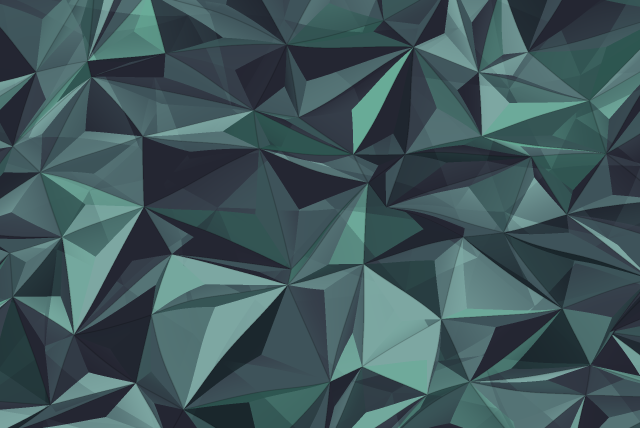
Write a Shadertoy shader that draws this background.

```glsl
// Crumpled low-poly facets in slate, teal and mint, with sharp creases and translucent planes.

const float TILT = -0.3;                    // lean of the facet rows, in radians
const vec2 FACET_DENSITY = vec2(5.0, 6.7);  // coarse cells per canvas height
const vec2 PLANE_DENSITY = vec2(5.6, 6.6);  // cells of the faint overlay planes
const int SAMPLES = 3;                      // smoothing samples per axis

struct Facet {
    vec3 group;    // random values of the parent triangle
    vec3 self;     // random values of the facet
    float rise;    // 0 on the outer edge, 1 at the apex
    float crease;  // distance to the parent outline, in cells
};

vec3 hash3(vec3 key) {
    key = fract(key * vec3(0.1031, 0.1030, 0.0973));
    key += dot(key, key.yxz + 33.33);
    return fract((key.xxy + key.yxx) * key.zyx);
}

float cornerSlope(vec2 corner, vec2 offset) {
    float angle = 6.2832 * hash3(vec3(corner, 7.0)).x;
    return dot(vec2(cos(angle), sin(angle)), offset);
}

float gradientNoise(vec2 p) {
    vec2 cell = floor(p), f = fract(p);
    vec2 u = f * f * f * (f * (f * 6.0 - 15.0) + 10.0);
    vec2 e = vec2(1.0, 0.0);
    float low = mix(cornerSlope(cell, f), cornerSlope(cell + e, f - e), u.x);
    float high = mix(cornerSlope(cell + e.yx, f - e.yx), cornerSlope(cell + 1.0, f - 1.0), u.x);
    return mix(low, high, u.y);
}

mat2 rotation(float angle) {
    float c = cos(angle), s = sin(angle);
    return mat2(c, s, -s, c);
}

float cross2(vec2 a, vec2 b) {
    return a.x * b.y - a.y * b.x;
}

vec2 meshPoint(vec2 corner, float seed) {
    return corner + 0.03 + 0.94 * hash3(vec3(corner, seed)).xy;
}

// Barycentric weights of p in triangle abc
vec3 barycentric(vec2 p, vec2 a, vec2 b, vec2 c) {
    vec3 areas = vec3(cross2(b - p, c - p), cross2(c - p, a - p), cross2(a - p, b - p));
    return areas / cross2(b - a, c - a);
}

// Splits a triangle into three facets around a random apex
Facet splitTriangle(vec3 weights, vec3 heights, vec3 key) {
    vec3 apex = 0.15 + hash3(key + vec3(0.0, 0.0, 40.0));
    apex /= apex.x + apex.y + apex.z;
    vec3 ratio = weights / apex;
    float rise = min(ratio.x, min(ratio.y, ratio.z));
    float side = rise == ratio.x ? 1.0 : rise == ratio.y ? 2.0 : 3.0;
    vec3 gaps = weights * heights;
    float crease = min(gaps.x, min(gaps.y, gaps.z));
    return Facet(hash3(key), hash3(key + vec3(0.0, 0.0, 10.0 * side)), rise, crease);
}

// Finds the facet under p in a jittered, randomly triangulated grid
Facet facetAt(vec2 p, float seed) {
    for (int n = 0; n < 4; n++) {
        vec2 corner = floor(p) - vec2(n % 2, n / 2);
        vec2 a = meshPoint(corner, seed);
        vec2 b = meshPoint(corner + vec2(1, 0), seed);
        vec2 c = meshPoint(corner + vec2(1, 1), seed);
        vec2 d = meshPoint(corner + vec2(0, 1), seed);
        bool rising = hash3(vec3(corner, seed + 3.0)).z > 0.45;
        for (int k = 0; k < 2; k++) {
            vec2 t0 = rising || k == 0 ? a : c;
            vec2 t1 = k == 0 ? b : (rising ? c : d);
            vec2 t2 = k == 0 ? (rising ? c : d) : (rising ? d : b);
            vec3 w = barycentric(p, t0, t1, t2);
            if (min(w.x, min(w.y, w.z)) >= 0.0) {
                vec3 edges = vec3(length(t2 - t1), length(t0 - t2), length(t1 - t0));
                vec3 heights = abs(cross2(t1 - t0, t2 - t0)) / edges;
                return splitTriangle(w, heights, vec3(corner, seed + 5.0 + float(k)));
            }
        }
    }
    return Facet(vec3(0.5), vec3(0.5), 0.5, 1.0);
}

// Tone ramp from ink to pale mint
vec3 toneColor(float tone) {
    vec3 color = mix(vec3(0.14, 0.15, 0.195), vec3(0.205, 0.245, 0.285), smoothstep(0.18, 0.36, tone));
    color = mix(color, vec3(0.24, 0.33, 0.35), smoothstep(0.36, 0.50, tone));
    color = mix(color, vec3(0.33, 0.46, 0.46), smoothstep(0.60, 0.78, tone));
    return mix(color, vec3(0.48, 0.66, 0.63), smoothstep(0.80, 0.98, tone));
}

vec3 crumpledSurface(vec2 p) {
    // A slight bend keeps some creases from being perfectly straight
    p += 0.026 * vec2(gradientNoise(p * 3.5), gradientNoise(p * 3.5 + 17.0));
    Facet facet = facetAt(rotation(TILT) * p * FACET_DENSITY + 20.0, 1.0);
    Facet plane = facetAt(rotation(0.5) * p * PLANE_DENSITY + 60.0, 90.0);

    float tone = 0.5 + 1.3 * (mix(facet.group.x, facet.self.x, 0.62) - 0.5);
    tone += 0.2 * (facet.self.z - 0.5) * (facet.rise - 0.3);
    tone += 0.17 * (plane.group.x - 0.5) + 0.05 * gradientNoise(p * 2.5 + 5.0);

    // Teal runs strongest in the shadows and softens in the lights
    float teal = smoothstep(0.45, 1.0, 0.7 * facet.self.y + 0.3 * facet.group.y);
    vec3 green = mix(vec3(0.70, 1.02, 0.88), vec3(0.82, 1.02, 0.93), smoothstep(0.4, 0.9, tone));
    vec3 tint = mix(vec3(1.02, 0.99, 1.01), green, teal);
    float outline = mix(0.78, 1.0, smoothstep(0.0, 0.014, facet.crease));
    return toneColor(tone) * tint * outline;
}

void mainImage(out vec4 fragColor, in vec2 fragCoord) {
    vec3 sum = vec3(0.0);
    for (int n = 0; n < SAMPLES * SAMPLES; n++) {
        vec2 offset = (vec2(n % SAMPLES, n / SAMPLES) + 0.5) / float(SAMPLES) - 0.5;
        sum += crumpledSurface((fragCoord + offset) / iResolution.y);
    }
    fragColor = vec4(sum / float(SAMPLES * SAMPLES), 1.0);
}
```
